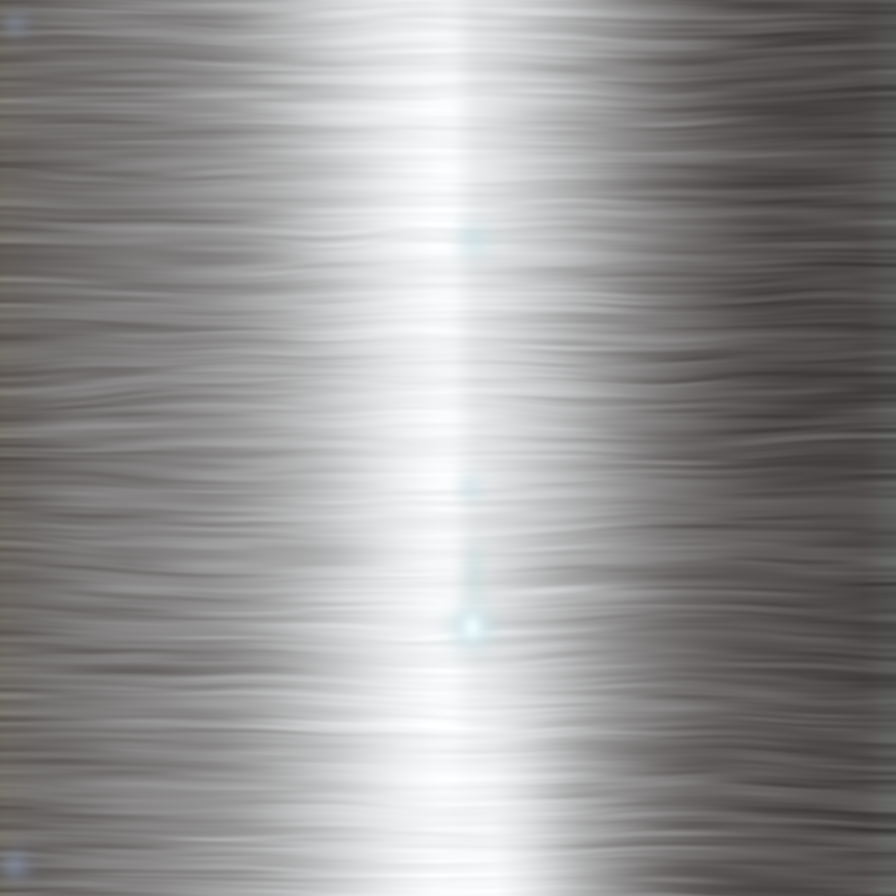
Reproduce this texture procedurally as a Shadertoy shader.

```glsl
float hash(vec2 p) {
    return fract(sin(dot(p, vec2(127.1, 311.7))) * 43758.5453);
}

float noise(vec2 p) {
    vec2 i = floor(p), f = fract(p);
    f = f * f * (3.0 - 2.0 * f);
    return mix(mix(hash(i), hash(i + vec2(1, 0)), f.x),
               mix(hash(i + vec2(0, 1)), hash(i + 1.0), f.x), f.y);
}

// Fine, gently wandering horizontal scratches, centred on zero
float brushing(vec2 uv) {
    uv.y += 0.016 * (noise(uv * vec2(4.0, 9.0)) - 0.5);
    uv.y += 0.005 * (noise(uv * vec2(11.0, 30.0) + 5.0) - 0.5);
    float broad = noise(uv * vec2(3.0, 42.0) + 7.0) - 0.5;
    float medium = noise(uv * vec2(5.0, 105.0) + 31.0) - 0.5;
    float fine = noise(uv * vec2(8.0, 170.0) + 83.0) - 0.5;
    float hair = noise(uv * vec2(13.0, 250.0) + 147.0) - 0.5;
    return 0.16 * broad + 0.42 * medium + 0.5 * fine + 0.28 * hair;
}

// Light falling across the curved sheet
float sheen(vec2 uv) {
    float low = 1.0 - smoothstep(0.0, 0.35, uv.y);
    float high = smoothstep(0.72, 1.0, uv.y);
    float d = uv.x - 0.49;
    float leftWidth = 0.172 + 0.012 * low + 0.03 * high;
    float rightWidth = 0.212 + 0.01 * low + 0.01 * high;
    float left = 0.405 + 0.53 * uv.x + 0.3 * exp(-pow(abs(d) / leftWidth, 2.1));
    float right = 0.295 + 0.67 * exp(-pow(abs(d) / rightWidth, 2.0));
    float light = mix(left, right, smoothstep(-0.03, 0.03, d));

    // Soft vertical seam, shifting outwards near the foot
    light -= 0.045 * (1.0 - low) * smoothstep(0.5, 0.535, uv.x)
           * (1.0 - smoothstep(0.54, 0.7, uv.x));
    light += 0.055 * low * smoothstep(0.5, 0.56, uv.x)
           * (1.0 - smoothstep(0.58, 0.66, uv.x));
    light -= 0.04 * smoothstep(0.94, 1.0, uv.y) * exp(-pow(d / 0.06, 2.0));
    return light + 0.03 * smoothstep(0.96, 1.0, uv.x);
}

float glow(vec2 p, vec2 radius) {
    p /= radius;
    return exp(-dot(p, p));
}

void mainImage(out vec4 fragColor, in vec2 fragCoord) {
    vec2 uv = fragCoord / iResolution.xy;

    float scratch = brushing(uv);
    float light = min(sheen(uv), 0.965);
    float contrast = mix(0.2, 0.1, smoothstep(0.65, 0.95, light));
    light += scratch * contrast;

    // Warm shadows, cool highlights
    vec3 color = light + mix(vec3(0.012, -0.004, -0.006),
                             vec3(-0.004, 0.001, 0.004),
                             smoothstep(0.3, 0.8, light));
    color += vec3(0.008, 0.006, -0.018) * (1.0 - smoothstep(0.0, 0.035, uv.x));
    color += vec3(-0.012, 0.012, 0.004) * smoothstep(0.96, 1.0, uv.x);

    // Faint coloured glints: x, y, radius, strength
    vec4 glints[5] = vec4[5](
        vec4(0.530, 0.732, 0.020, 0.50), vec4(0.525, 0.455, 0.015, 0.45),
        vec4(0.527, 0.300, 0.024, 0.75), vec4(0.017, 0.973, 0.015, 0.45),
        vec4(0.016, 0.034, 0.017, 0.60));
    for (int i = 0; i < 5; i++) {
        vec4 g = glints[i];
        vec3 tint = g.x < 0.1 ? vec3(0.52, 0.57, 0.67) : vec3(0.77, 0.88, 0.91);
        color = mix(color, tint, g.w * glow(uv - g.xy, vec2(g.z)));
    }
    color = mix(color, vec3(0.77, 0.87, 0.87),
                0.5 * glow(uv - vec2(0.53, 0.36), vec2(0.013, 0.032)));
    color = mix(color, vec3(0.95, 1.0, 1.0),
                0.9 * glow(uv - vec2(0.527, 0.300), vec2(0.012, 0.014)));

    fragColor = vec4(clamp(color, 0.0, 1.0), 1.0);
}
```
